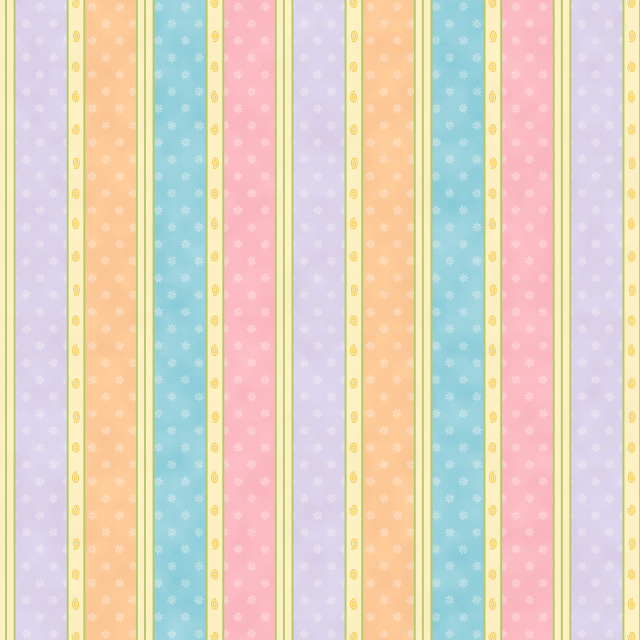
Reproduce this pattern procedurally as a three.js fragment shader.

```glsl
// Pastel vertical stripes with pale daisies, cream bands, green lines and golden swirls.
varying vec2 vUv;

const float TAU = 6.2831853;

float hash(vec2 p) {
  return fract(sin(dot(p, vec2(127.1, 311.7))) * 4375.85);
}

float noise(vec2 p) {
  vec2 i = floor(p), f = fract(p);
  f = f * f * (3.0 - 2.0 * f);
  return mix(mix(hash(i), hash(i + vec2(1, 0)), f.x),
             mix(hash(i + vec2(0, 1)), hash(i + vec2(1, 1)), f.x), f.y);
}

float fbm(vec2 p) {
  float sum = 0.0, amp = 0.5;
  for (int i = 0; i < 4; i++) {
    sum += amp * noise(p);
    p = p * 2.1 + 17.3;
    amp *= 0.5;
  }
  return sum;
}

// Antialiased coverage of a signed distance
float cover(float d, float px) {
  return clamp(0.5 - d / px, 0.0, 1.0);
}

// Daisies on a staggered lattice, each turned a little
float daisies(vec2 p, float px) {
  vec2 g = p / vec2(0.0978, 0.122);
  float row = floor(g.y + 0.5);
  float shift = mod(row, 2.0);
  float col = 2.0 * floor((g.x - shift) * 0.5 + 0.5) + shift;
  vec2 d = (g - vec2(col, row)) * vec2(0.0978, 0.122);
  float r = length(d);
  float turn = TAU * hash(vec2(col, row));
  float petals = 0.029 + 0.008 * cos(8.0 * atan(d.y, d.x) + turn);
  float heart = cover(abs(r - 0.009) - 0.002, px);
  return cover(r - petals, px) * (1.0 - 0.5 * heart);
}

// Oval spirals down a band; position and turning vary in groups of four
float swirls(vec2 p, float px) {
  float i = floor(p.y / 0.2283 + 0.5);
  float kind = mod(i, 4.0);
  vec2 d = p - vec2(0.0, i * 0.2283 - 0.015 * step(1.5, kind));
  d.x *= kind == 1.0 ? -1.0 : 1.0;
  vec2 q = d / vec2(0.029, 0.043);
  float start = kind * 0.27;
  float angle = fract(atan(q.y, q.x) / TAU + start);
  float t = length(q) / 0.42 - angle;
  float n = floor(t + 0.5);
  float turns = n + angle;
  float arm = cover(abs(t - n) * 0.0145 - 0.0036, px);
  arm *= step(0.1, turns) * step(turns, 2.35);
  float wash = 0.25 * (1.0 - smoothstep(0.7, 0.95, length(q)));
  return max(arm, wash);
}

void main() {
  // One unit holds two coloured stripes; y runs downward
  vec2 p = vec2(vUv.x - 0.0228, 1.0 - vUv.y) / 0.2171;
  float px = fwidth(vUv.y) / 0.2171;
  float x = fract(p.x);
  bool second = x > 0.44;
  bool odd = mod(floor(p.x), 2.0) > 0.5;

  // Stripe colour and the sideways start of its daisies
  vec3 lavender = vec3(0.86, 0.825, 0.92), orange = vec3(0.99, 0.785, 0.59);
  vec3 blue = vec3(0.59, 0.82, 0.865), pink = vec3(0.985, 0.725, 0.76);
  vec3 fabric = odd ? (second ? pink : blue) : (second ? orange : lavender);
  float phase = odd ? (second ? 0.204 : 0.132) : (second ? 0.156 : 0.084);
  float local = x - (second ? 0.502 : 0.0);

  // Mottled paint and faint daisies
  float mottle = fbm(p * 6.0) - 0.47;
  fabric += mottle * (odd && !second ? vec3(0.16, 0.07, 0.05) : vec3(0.03, 0.07, 0.06));
  float daisy = daisies(vec2(local - phase, p.y - 1.391), px);
  daisy *= 0.25 + 0.2 * noise(p * 90.0);
  fabric = mix(fabric, vec3(1.0, 0.97, 0.95), daisy);

  // Cream bands with swirls in the wide one
  vec3 cream = vec3(0.99, 0.94, 0.76) + 0.03 * mottle;
  float swirl = swirls(vec2(x - 0.442, p.y - 0.258), px);
  cream = mix(cream, vec3(0.95, 0.8, 0.33), swirl);
  bool inFabric = local > 0.0 && local < (second ? 0.378 : 0.382);
  vec3 color = inFabric ? fabric : cream;

  // Green lines between the bands
  float line = min(min(x, 1.0 - x), min(abs(x - 0.382), abs(x - 0.502)));
  line = min(line, min(abs(x - 0.88), abs(x - 0.9385)));
  color = mix(color, vec3(0.71, 0.79, 0.42), cover(line - 0.007, px));

  gl_FragColor = vec4(color, 1.0);
}
```
